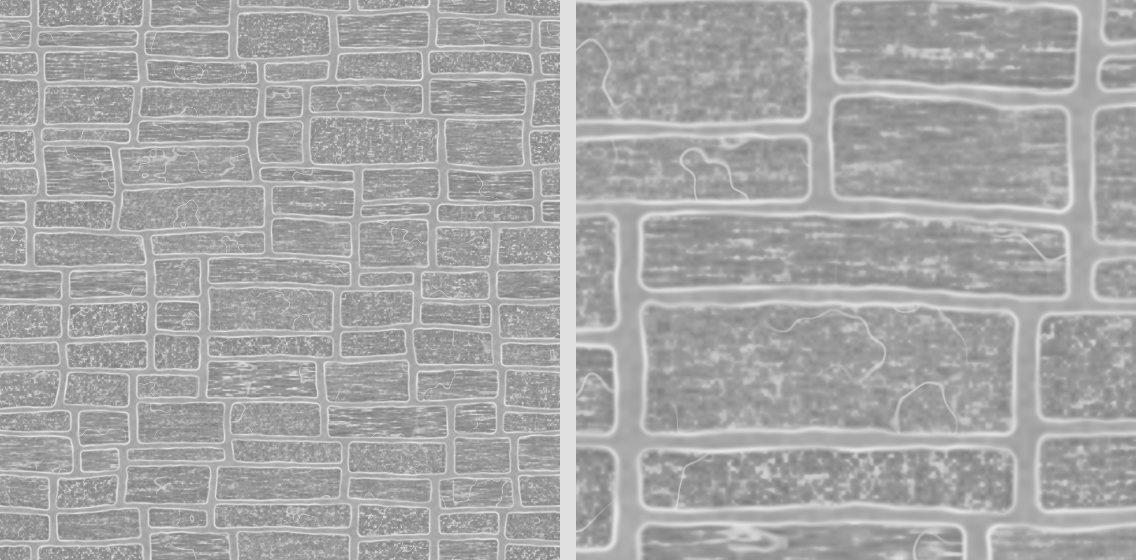
Left, the full canvas; right, a detail of the centre.
A WebGL 2 fragment shader for this texture map:

```glsl
#version 300 es
precision highp float;
// Grey wall of irregular stone blocks with pale-edged mortar joints.
// Interlocking rectangles come from a checkerboard of jittered horizontal and
// vertical joints; each block gets its own streaks, speckles, veins and wear.

uniform vec2 u_resolution;
out vec4 outColor;

const vec2 GRID = vec2(6.0, 16.0);          // blocks across and down, both even
const float JOINT_MARGIN = 0.14;            // closest a joint gets to its cell side
const vec2 MORTAR_HALF = vec2(0.0070, 0.0046);
const float CORNER_RADIUS = 0.007;
const float BEND = 0.014;                   // slow drift of the joints
const float WOBBLE = 0.0032;                // ragged stone outline
const float RIM_WIDTH = 0.0019;
const float SHADE_WIDTH = 0.007;
const vec3 STONE = vec3(0.605);
const vec3 MORTAR = vec3(0.655);
const vec3 PALE = vec3(0.90);
const vec3 DARK = vec3(0.44);

float hash(vec2 p) {
    return fract(sin(dot(p, vec2(127.1, 311.7))) * 43758.5);
}

// Value noise over the unit tile; freq holds whole numbers so it wraps.
float noise(vec2 p, vec2 freq, float seed) {
    vec2 q = p * freq;
    vec2 i = floor(q);
    vec2 f = fract(q);
    f = f * f * (3.0 - 2.0 * f);
    vec2 a = mod(i, freq) + seed;
    vec2 b = mod(i + 1.0, freq) + seed;
    return mix(mix(hash(a), hash(vec2(b.x, a.y)), f.x),
               mix(hash(vec2(a.x, b.y)), hash(b), f.x), f.y);
}

bool isEven(vec2 cell) {
    return mod(cell.x + cell.y, 2.0) < 0.5;
}

// Position of the joint crossing a cell: horizontal if even, vertical if odd.
vec2 joint(vec2 cell) {
    return cell + mix(JOINT_MARGIN, 1.0 - JOINT_MARGIN, hash(mod(cell, GRID) + 3.7));
}

// Grid corner enclosed by the block that contains q.
vec2 findBlock(vec2 q) {
    vec2 cell = floor(q);
    vec2 side;
    if (isEven(cell)) {
        side.y = step(joint(cell).y, q.y);
        side.x = step(joint(cell + vec2(0.0, side.y * 2.0 - 1.0)).x, q.x);
    } else {
        side.x = step(joint(cell).x, q.x);
        side.y = step(joint(cell + vec2(side.x * 2.0 - 1.0, 0.0)).y, q.y);
    }
    return cell + side;
}

// Signed distance to the block's rounded outline, in canvas units.
float blockDistance(vec2 q, vec2 block) {
    vec2 sw = joint(block - 1.0);
    vec2 se = joint(block - vec2(0.0, 1.0));
    vec2 nw = joint(block - vec2(1.0, 0.0));
    vec2 ne = joint(block);
    bool even = isEven(block);
    vec2 low = even ? vec2(nw.x, sw.y) : vec2(sw.x, se.y);
    vec2 high = even ? vec2(se.x, ne.y) : vec2(ne.x, nw.y);
    vec2 halfSize = 0.5 * (high - low) / GRID - MORTAR_HALF;
    float radius = min(CORNER_RADIUS, 0.8 * min(halfSize.x, halfSize.y));
    vec2 d = abs(q - 0.5 * (low + high)) / GRID - halfSize + radius;
    return length(max(d, 0.0)) + min(max(d.x, d.y), 0.0) - radius;
}

// Thin broken lines along the middle level of a noise field.
float veins(vec2 p, float seed) {
    float field = noise(p, vec2(24.0), seed) + 0.35 * noise(p, vec2(70.0), seed);
    float line = 1.0 - smoothstep(0.0, 0.035, abs(field - 0.67));
    return line * smoothstep(0.5, 0.7, noise(p, vec2(15.0), seed + 9.0));
}

vec3 stoneColor(vec2 p, vec2 id, float d) {
    float seed = floor(hash(id + 0.3) * 90.0);
    float streak = 0.65 * noise(p, vec2(44.0, 300.0), seed)
                 + 0.35 * noise(p, vec2(150.0, 380.0), seed + 5.0);
    float speckle = 0.6 * noise(p, vec2(240.0), seed) + 0.4 * noise(p, vec2(410.0), seed);
    float grain = mix(streak, speckle, mix(0.15, 0.85, hash(id + 1.9)));
    float patches = noise(p, vec2(18.0, 30.0), seed + 2.0);
    float wear = mix(0.35, 1.0, hash(id + 6.1)) * mix(0.5, 1.2, patches);
    vec3 color = STONE + 0.03 * (hash(id + 4.4) - 0.5) + 0.26 * (grain - 0.5);
    color = mix(color, PALE, 0.85 * wear * smoothstep(0.52, 0.84, grain));
    color = mix(color, PALE, 0.6 * veins(p, seed));
    float shade = exp(d / SHADE_WIDTH) * smoothstep(0.3, 0.8, patches);
    return mix(color, DARK, 0.65 * shade * (1.0 - 0.6 * grain));
}

void main() {
    vec2 p = gl_FragCoord.xy / u_resolution;
    float pixel = 1.0 / min(u_resolution.x, u_resolution.y);

    // Bent layout and ragged outline
    vec2 bend = vec2(noise(p, vec2(7.0, 12.0), 1.0), noise(p, vec2(8.0, 10.0), 21.0)) - 0.5;
    vec2 q = (p + BEND * bend * vec2(1.0, 0.75)) * GRID;
    vec2 block = findBlock(q);
    vec2 id = mod(block, GRID);
    float seed = floor(hash(id + 8.2) * 90.0);
    float ragged = noise(p, vec2(22.0), seed) + 0.6 * noise(p, vec2(80.0), seed) - 0.8;
    float d = blockDistance(q, block) + WOBBLE * ragged;

    // Mortar, stone face and pale rim
    float dust = noise(p, vec2(190.0), 4.0) + noise(p, vec2(40.0), 7.0) - 1.0;
    vec3 mortar = MORTAR + 0.05 * dust;
    vec3 color = mix(stoneColor(p, id, min(d, 0.0)), mortar, smoothstep(-pixel, pixel, d));
    float rim = exp(-pow(d / max(RIM_WIDTH, 0.8 * pixel), 2.0));
    color = mix(color, PALE, rim * mix(0.45, 1.0, noise(p, vec2(50.0), seed)));
    outColor = vec4(color, 1.0);
}
```
